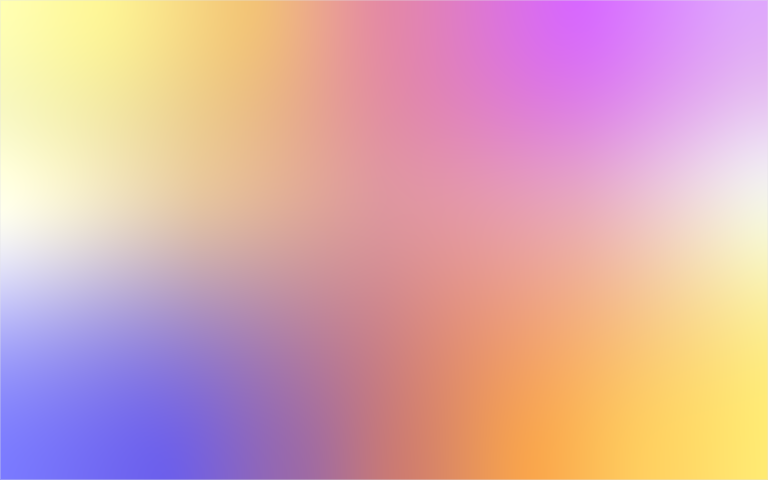
Give the GLSL for this background, as a WebGL 1 fragment shader.

```glsl
precision highp float;
// A soft mesh gradient: one colour ramp runs along the top edge, another along
// the bottom; both blur towards mid height, where they blend under a pale
// glow that is strongest at the left and right. A faint hairline closes it.

uniform vec2 u_resolution;

// Progress from a to b, mostly linear with slightly softened ends.
float ease(float a, float b, float x) {
  float t = clamp((x - a) / (b - a), 0.0, 1.0);
  return mix(t, smoothstep(0.0, 1.0, t), 0.3);
}

// Cream, gold, rose, violet, lilac
vec3 topRamp(float x) {
  vec3 c = mix(vec3(1.0, 1.0, 0.70), vec3(0.995, 0.965, 0.59), ease(0.0, 0.13, x));
  c = mix(c, vec3(0.95, 0.765, 0.46), ease(0.13, 0.33, x));
  c = mix(c, vec3(0.893, 0.535, 0.645), ease(0.33, 0.5, x));
  c = mix(c, vec3(0.843, 0.40, 1.0), ease(0.5, 0.75, x));
  return mix(c, vec3(0.87, 0.647, 1.0), ease(0.75, 0.97, x));
}

// Periwinkle, indigo, mauve, clay, orange, yellow
vec3 bottomRamp(float x) {
  vec3 c = mix(vec3(0.478, 0.478, 1.0), vec3(0.42, 0.37, 0.925), ease(0.0, 0.215, x));
  c = mix(c, vec3(0.608, 0.412, 0.655), ease(0.215, 0.39, x));
  c = mix(c, vec3(0.804, 0.482, 0.44), ease(0.39, 0.52, x));
  c = mix(c, vec3(0.98, 0.647, 0.294), ease(0.52, 0.69, x));
  c = mix(c, vec3(1.0, 0.82, 0.38), ease(0.69, 0.85, x));
  return mix(c, vec3(1.0, 0.92, 0.45), ease(0.85, 1.0, x));
}

// Light added along the horizon
vec3 horizonGlow(float x) {
  vec3 c = mix(vec3(0.22, 0.22, 0.11), vec3(0.12, 0.11, -0.01), ease(0.0, 0.26, x));
  c = mix(c, vec3(0.024, 0.065, 0.035), ease(0.26, 0.5, x));
  c = mix(c, vec3(0.0, 0.10, 0.045), ease(0.5, 0.75, x));
  return mix(c, vec3(0.02, 0.17, 0.19), ease(0.75, 1.0, x));
}

void main() {
  vec2 uv = gl_FragCoord.xy / u_resolution;

  // Vertical blend; the horizon lifts towards the right edge
  float lift = 0.09 * pow(uv.x, 4.0);
  float blend = smoothstep(lift, 1.0 + lift, uv.y);

  // Ramps averaged over a span that widens at mid height
  float side = min(uv.x, 1.0 - uv.x);
  float reach = min(0.02 + 0.13 * sin(3.1416 * uv.y), side + 0.01);
  vec3 color = vec3(0.0);
  float total = 0.0;
  for (int i = -6; i <= 6; i++) {
    float offset = float(i) / 7.0;
    float weight = 1.0 - offset * offset;
    float x = uv.x + reach * offset;
    color += weight * (mix(bottomRamp(x), topRamp(x), blend) );
    total += weight;
  }
  color /= total;

  // Glow, longer below the horizon than above
  float height = uv.y - mix(0.53, 0.595, uv.x);
  float spread = height > 0.0 ? 0.19 : 0.24;
  color += horizonGlow(uv.x) * exp(-height * height / (spread * spread));
  color = clamp(color, 0.0, 1.0);

  // Hairline frame, measured in canvas heights
  vec2 inset = min(uv, 1.0 - uv) * vec2(u_resolution.x / u_resolution.y, 1.0);
  float frame = 1.0 - smoothstep(0.001, 0.003, min(inset.x, inset.y));
  color = mix(color, vec3(0.88, 0.88, 0.9), 0.3 * frame);

  gl_FragColor = vec4(color, 1.0);
}
```
